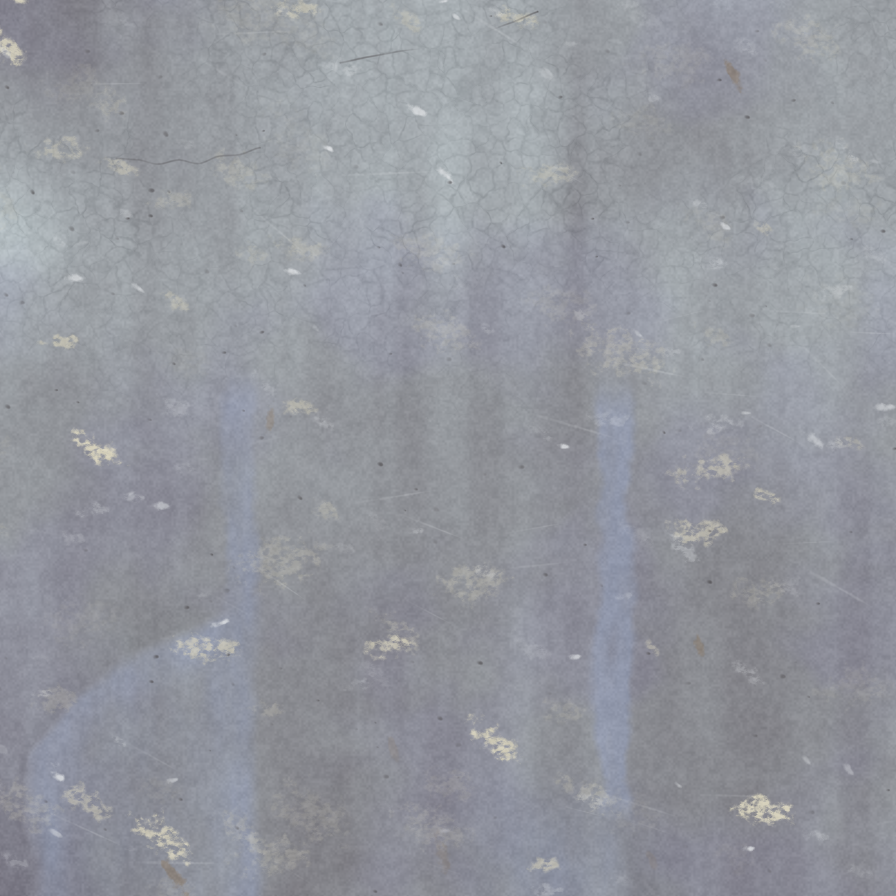
Write a Shadertoy shader that draws this texture.

```glsl
const vec3 DARK_ZINC = vec3(0.495, 0.492, 0.515);
const vec3 LIGHT_ZINC = vec3(0.68, 0.712, 0.728);
const vec3 BLUE_STAIN = vec3(0.56, 0.59, 0.67);
const vec3 CREAM = vec3(0.83, 0.81, 0.73);
const vec3 CHALK = vec3(0.86, 0.87, 0.88);
const vec3 PIT = vec3(0.33, 0.32, 0.33);
const vec3 RUST = vec3(0.53, 0.45, 0.36);
const float WEB_CELLS = 56.0;
const float WEB_DEPTH = 0.05;
const float GRAIN = 0.075;
const float FLAKE_TILT = -0.3;

vec2 hash2(vec2 p) {
    vec3 q = fract(vec3(p.xyx) * vec3(0.1031, 0.1030, 0.0973));
    q += dot(q, q.yzx + 33.33);
    return fract((q.xx + q.yz) * q.zy);
}
float noise(vec2 p) {
    vec2 i = floor(p), f = fract(p);
    f = f * f * (3.0 - 2.0 * f);
    float low = mix(hash2(i).x, hash2(i + vec2(1, 0)).x, f.x);
    return mix(low, mix(hash2(i + vec2(0, 1)).x, hash2(i + 1.0).x, f.x), f.y);
}
float fbm(vec2 p) {
    float sum = 0.0, gain = 0.53;
    for (int i = 0; i < 4; i++) {
        sum += gain * noise(p);
        p = mat2(1.6, 1.2, -1.2, 1.6) * p + 7.3;
        gain *= 0.5;
    }
    return sum;
}
// Soft round pool of light or stain
float pool(vec2 p, float x, float y, float w, float h) {
    vec2 q = (p - vec2(x, y)) / vec2(w, h);
    return exp(-dot(q, q));
}
// Crystal web: gap to the cell border, tint of the cell
vec2 web(vec2 p) {
    float near = 9.0, next = 9.0, tint = 0.0;
    for (int k = 0; k < 9; k++) {
        vec2 id = floor(p) + vec2(k % 3 - 1, k / 3 - 1), h = hash2(id + 40.0);
        float d = length(id + h - p);
        next = min(next, max(near, d));
        if (d < near) { near = d; tint = h.y; }
    }
    return vec2(next - near, tint);
}
// Ragged tilted blots, at most one per grid cell; returns opacity
float scatter(vec2 p, float count, float chance, vec2 size, float ragged, float seed) {
    float cover = 0.0, rough = (fbm(p * 110.0 + seed) - 0.5) * ragged;
    for (int k = 0; k < 9; k++) {
        vec2 id = floor(p * count) + vec2(k % 3 - 1, k / 3 - 1);
        vec2 h = hash2(id + seed), g = hash2(id + seed + 91.7);
        if (g.x > chance) continue;
        float a = FLAKE_TILT + (h.x - 0.5) * 1.1;
        vec2 q = mat2(cos(a), -sin(a), sin(a), cos(a)) * (p - (id + h) / count);
        vec2 r = size * (0.4 + 0.8 * g.y);
        float soft = 0.3 + 0.8 / (iResolution.y * r.y);
        float d = length(q / r) - 1.0 + rough + 0.35 * q.x / r.x;
        float strength = 0.2 + 0.8 * fract(h.y * 17.0 + g.y * 5.0);
        cover = max(cover, strength * smoothstep(soft, -soft, d));
    }
    return cover;
}
// Vertical run of stain with a wandering edge
float drip(vec2 p, float x, float top, float foot, float width) {
    float sway = (fbm(vec2(p.y * 13.0, x * 50.0)) - 0.5) * 0.02 + 0.014 * (fbm(p * 45.0) - 0.5);
    float edge = abs(p.x - x - sway) - width * (0.45 + 0.9 * noise(vec2(p.y * 15.0, x * 9.0)));
    return smoothstep(0.007, -0.007, edge) * smoothstep(top, top - 0.06, p.y) * smoothstep(foot - 0.06, foot, p.y);
}
// Fine wavering scratch between two points
float scratch(vec2 p, vec2 a, vec2 b) {
    float t = clamp(dot(p - a, b - a) / dot(b - a, b - a), 0.0, 1.0);
    float bow = 0.008 * (noise(vec2(t * 7.0, a.x * 9.0)) - 0.5) - 0.006 * sin(t * 3.14);
    float line = smoothstep(0.0008 + 1.0 / iResolution.y, 0.0, length(p - mix(a, b, t) - vec2(0.0, bow)));
    return line * (0.3 + 0.7 * noise(p * 60.0));
}

void mainImage(out vec4 fragColor, in vec2 fragCoord) {
    vec2 p = fragCoord / iResolution.y;
    vec2 w = p + 0.05 * (vec2(fbm(p * 9.0), fbm(p * 9.0 + 31.0)) - 0.5);

    // Broad light and vertical streaks
    float light = 0.29 + 0.26 * smoothstep(0.3, 0.8, p.y) + 0.45 * (fbm(w * 5.0) - 0.5);
    light += 0.5 * pool(w, 0.0, 0.73, 0.09, 0.09) + 0.3 * pool(w, 0.52, 0.87, 0.15, 0.18);
    light += 0.3 * pool(w, 0.93, 0.68, 0.2, 0.2) - 0.38 * pool(w, 0.04, 0.97, 0.15, 0.13);
    light -= 0.28 * pool(w, 0.76, 0.87, 0.07, 0.1) + 0.2 * pool(p, 0.645, 0.8, 0.014, 0.3);
    light += 0.2 * (noise(p * vec2(24.0, 1.5)) - 0.5) + 0.1 * (noise(p * vec2(85.0, 5.0)) - 0.5);
    light += 0.25 * (fbm(p * 28.0) - 0.5);
    vec3 color = mix(DARK_ZINC, LIGHT_ZINC, clamp(light, 0.0, 1.15));
    color += vec3(-0.006, -0.01, 0.014) * smoothstep(0.4, 0.65, fbm(w * 6.0 + 17.0));

    // Crystal web, fading out downward
    vec2 crystal = web(p * WEB_CELLS + 1.4 * vec2(fbm(p * 38.0), fbm(p * 38.0 + 9.0)));
    float webMask = smoothstep(0.35, 0.8, p.y) * smoothstep(0.2, 0.7, light + fbm(p * 9.0) - 0.45);
    float border = smoothstep(0.28, 0.0, crystal.x) * (0.2 + 0.9 * noise(p * 55.0));
    color -= webMask * WEB_DEPTH * (border - 0.4 * (crystal.y - 0.2));

    // Blue stains: arched patch, pool and two runs
    float arch = 0.09 + 0.25 * sqrt(clamp((w.x - 0.03) * 4.2, 0.0, 1.0)) - w.y;
    float rim = min(min(arch, w.x - 0.025 - 0.12 * p.y), 0.29 - w.x);
    float stain = smoothstep(-0.008, 0.015, rim) * (0.28 + 0.4 * smoothstep(0.07, 0.015, rim));
    stain = max(stain, 0.6 * pool(w, 0.63, 0.03, 0.1, 0.09));
    stain = max(stain, 0.6 * drip(p, 0.267, 0.6, 0.33, 0.021));
    stain = max(stain, 0.9 * drip(p, 0.686, 0.59, 0.12, 0.023));
    stain *= 0.4 + 1.1 * fbm(p * vec2(50.0, 18.0));
    color -= 0.025 * smoothstep(-0.07, -0.01, rim) * smoothstep(0.0, -0.01, rim) * smoothstep(0.27, 0.2, p.x);
    color = mix(color, BLUE_STAIN + 0.1 * (light - 0.2), clamp(stain, 0.0, 0.9));

    // Scuffs, flakes, flecks, rust and pits
    float porous = smoothstep(0.25, 0.65, fbm(p * mat2(150.0, -90.0, 60.0, 210.0)));
    color = mix(color, CREAM, 0.3 * porous * scatter(p, 9.0, 0.4, vec2(0.03, 0.018), 2.2, 12.0));
    color = mix(color, CREAM, porous * scatter(p, 11.0, 0.18, vec2(0.022, 0.01), 2.0, 55.0));
    color = mix(color, CHALK, 0.33 * porous * scatter(p, 17.0, 0.25, vec2(0.014, 0.006), 2.2, 130.0));
    color = mix(color, CHALK, 0.9 * scatter(p, 20.0, 0.07, vec2(0.007, 0.003), 2.2, 210.0));
    color = mix(color, CHALK, 0.25 * scatter(p, 13.0, 0.16, vec2(0.024, 0.001), 1.6, 320.0));
    color = mix(color, RUST, 0.5 * scatter(p.yx, 9.0, 0.07, vec2(0.016, 0.005), 2.4, 415.0));
    color = mix(color, PIT, 0.7 * scatter(p, 27.0, 0.18, vec2(0.002, 0.0015), 0.8, 520.0));
    float marks = scratch(p, vec2(0.38, 0.93), vec2(0.6, 0.985)) + 0.7 * scratch(p, vec2(0.13, 0.82), vec2(0.29, 0.832));
    color = mix(color, PIT, 0.75 * marks);

    // Fine grain
    color += GRAIN * (0.45 * noise(p * 150.0) + 0.55 * noise(p * 400.0) - 0.5);
    fragColor = vec4(color, 1.0);
}
```
